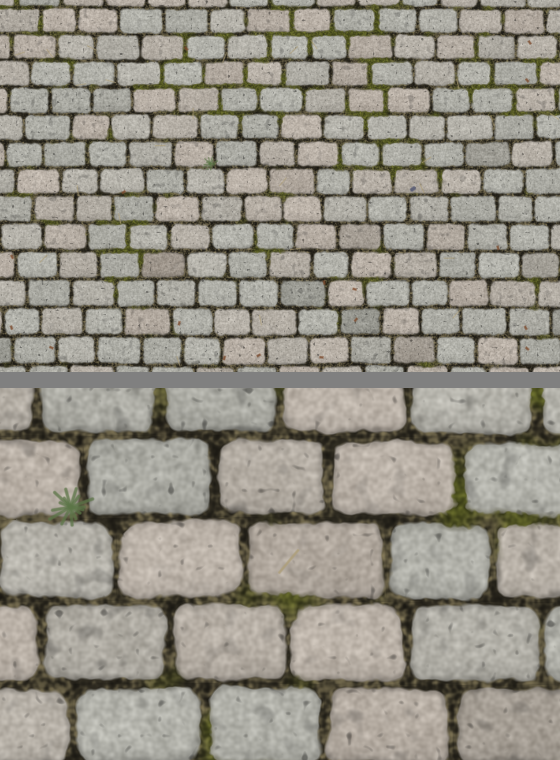
Top: the whole. Bottom: its middle third, enlarged.
A Shadertoy shader for this texture:

```glsl
// Weathered cobblestone paving in staggered rows, with mossy joints and dry litter.

vec2 hash2(vec2 p) {
    vec3 q = fract(p.xyx * vec3(.1031, .1030, .0973));
    q += dot(q, q.yzx + 33.33);
    return fract((q.xx + q.yz) * q.zy);
}

// Gradient noise, roughly -0.6 to 0.6
float corner(vec2 cell, vec2 offset) {
    float a = 6.2832 * hash2(cell).x;
    return dot(vec2(cos(a), sin(a)), offset);
}

float noise(vec2 p) {
    vec2 i = floor(p), f = p - i, e = vec2(1, 0);
    vec2 w = f * f * f * (f * (f * 6. - 15.) + 10.);
    return mix(mix(corner(i, f), corner(i + e, f - e), w.x),
               mix(corner(i + e.yx, f - e.yx), corner(i + 1., f - 1.), w.x), w.y);
}

float fbm(vec2 p) {
    float sum = 0., amp = 1.;
    for (int i = 0; i < 3; i++) {
        sum += amp * noise(p);
        p = p * 2.03 + 17.3;
        amp *= .6;
    }
    return sum;
}

mat2 rotate(float a) {
    return mat2(cos(a), sin(a), -sin(a), cos(a));
}

float roundedBox(vec2 p, vec2 halfSize, float radius) {
    vec2 d = abs(p) - halfSize + radius;
    return length(max(d, 0.)) + min(max(d.x, d.y), 0.) - radius;
}

float segment(vec2 p, vec2 b) {
    return length(p - b * clamp(dot(p, b) / dot(b, b), 0., 1.));
}

// Uneven position of the vertical joint on the left of a stone
float joint(float column, float row) {
    return column + .16 * (hash2(vec2(column, row) + 40.).x - .5);
}

void mainImage(out vec4 fragColor, in vec2 fragCoord) {
    vec2 p = fragCoord / iResolution.y;
    float px = 1. / iResolution.y;
    vec2 pitch = vec2(.1132, .0739);

    // Running bond, slightly bowed, whose stagger drifts from row to row
    float v = (.9783 - p.y) / pitch.y + .2 * sin(3.1416 * p.y);
    v += .07 * noise(vec2(p.x * 2.5, p.y * 4.));
    float row = floor(v);
    float u = p.x / pitch.x - .89 - .44 * row + .12 * max(row - 5., 0.);
    float column = floor(u);
    if (u < joint(column, row)) column -= 1.;
    else if (u > joint(column + 1., row)) column += 1.;
    float left = joint(column, row), right = joint(column + 1., row);
    vec2 id = vec2(column, row) + 70.;
    vec2 rnd = hash2(id), rnd2 = hash2(id + 211.);

    // Rounded, chipped stone
    vec2 q = vec2(u - .5 * (left + right), row + .5 - v) * pitch;
    q = rotate(.05 * (rnd2.x - .5)) * q;
    q.x *= 1. + (rnd.x - .3) * q.y;
    vec2 halfSize = .5 * pitch * vec2(right - left, 1.) - .0031 - .0014 * rnd2;
    float d = roundedBox(q, halfSize, .009 + .007 * rnd.y);
    d += .004 * noise(p * 32.) + .0028 * noise(p * 90.);

    // Soil in the joints, with moss in patches
    float grain = noise(p * 120.) + .9 * noise(p * 210. + 9.);
    float patches = fbm(p * 4.5 + 3.) + .4 * (p.y - .68) - .25 * abs(p.x - .8);
    float moss = smoothstep(-.1, .4, patches + .5 * noise(p * 26.));
    vec3 soil = mix(vec3(.18, .165, .125), vec3(.37, .34, .25),
                    smoothstep(-.4, .5, noise(p * 28. + 5.) + .6 * grain));
    vec3 ground = mix(soil, vec3(.32, .34, .12), moss * .85) * (1. + .4 * grain);
    ground *= 1. - .2 * smoothstep(.002, .006, d) * (1. - moss);

    // Cool or warm grey stone, mottled and pitted
    vec3 stone = mix(vec3(.685, .685, .655), vec3(.72, .685, .645), smoothstep(.3, .9, rnd.x));
    stone += .05 * (rnd.y - .5) - .08 * step(.95, rnd2.y);
    float mottle = fbm(p * 28. + rnd * 30.);
    stone += .05 * mottle + .085 * grain;
    float stain = smoothstep(.15, .6, noise(p * 60. + rnd2 * 20.) + .4 * mottle);
    stone *= 1. - .17 * stain * (.3 + rnd2.x);
    stone *= 1. - .36 * smoothstep(.34, .6, noise(p * 100. + 31.));

    // Worn rims, darker on the lower side
    stone *= 1. - .18 * smoothstep(-.006, .001, d) - .07 * smoothstep(-.3, -1., q.y / halfSize.y);
    stone = mix(stone, vec3(.44, .43, .31), .5 * moss * smoothstep(-.006, 0., d));
    float cover = d + .0016 * moss * (1. + grain) + .0008 * grain;
    vec3 color = mix(stone, ground, smoothstep(-.0006 - px, .0006 + px, cover));

    // Scattered leaves and straw, at most one per grid cell
    vec2 cell = floor(p * 11.);
    vec2 pick = hash2(cell + 91.), kind = hash2(cell + 153.);
    vec2 l = rotate(6.28 * kind.x) * (p - (cell + .25 + .5 * hash2(cell + 7.)) / 11.);
    float straw = step(.5, kind.y);
    float litter = roundedBox(l, mix(vec2(.0055, .003), vec2(.014, .0011), straw), .001);
    vec3 litterColor = mix(vec3(.48, .28, .16), vec3(.68, .62, .47), straw);
    color = mix(color, litterColor, step(pick.x, .22) * .8 * (1. - smoothstep(-px, px, litter)));

    // Grass tuft and a small blue fleck
    for (int i = 0; i < 15; i++) {
        float a = float(i) * 2.4;
        vec2 blade = vec2(cos(a), sin(a)) * (.008 + .014 * hash2(vec2(i, 3)).x);
        float tuft = segment(p - vec2(.565, .56), blade) - .0014;
        color = mix(color, vec3(.36, .46, .28), .75 * (1. - smoothstep(-px, px, tuft)));
    }
    float fleck = roundedBox(rotate(-.6) * (p - vec2(1.11, .492)), vec2(.008, .005), .004);
    color = mix(color, vec3(.3, .32, .43), .8 * (1. - smoothstep(-px, px, fleck)));

    fragColor = vec4(clamp(color, 0., 1.), 1.);
}
```
